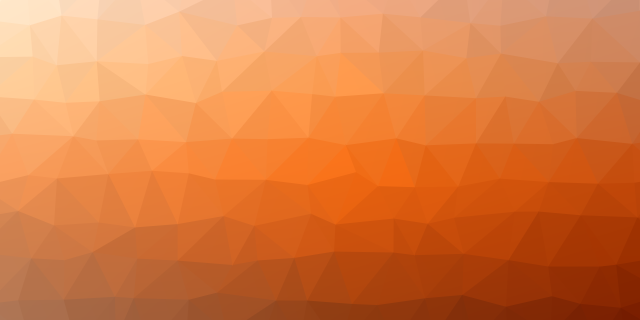
Write a Shadertoy shader that draws this background.

```glsl
// Low-poly mesh of flat triangles shaded from cream through orange to deep rust.

const float CELL = 0.1259;                 // grid step, in canvas heights
const vec2 ORIGIN = vec2(0.073, 0.055);    // first vertex, from the top left
const vec2 JITTER = vec2(0.62, 0.42);      // vertex scatter, in cells
const float SHADE_NOISE = 0.022;           // brightness change per triangle
const float FACET_SLOPE = 0.18;            // gradient left inside a triangle
const float MID_X = 0.55;                  // place of the middle colour column
const vec3 ROW_STOPS = vec3(0.26, 0.55, 0.78);

// Colours by row (top to bottom), each at the left, middle and right
const vec3 CREAM = vec3(1.00, 0.91, 0.80);
const vec3 PEACH = vec3(0.95, 0.67, 0.51);
const vec3 DUSTY_ROSE = vec3(0.80, 0.57, 0.46);
const vec3 APRICOT = vec3(1.00, 0.81, 0.61);
const vec3 TANGERINE = vec3(0.98, 0.59, 0.29);
const vec3 CLAY = vec3(0.78, 0.46, 0.28);
const vec3 MELON = vec3(0.96, 0.60, 0.35);
const vec3 ORANGE = vec3(0.96, 0.42, 0.07);
const vec3 BURNT_ORANGE = vec3(0.77, 0.29, 0.04);
const vec3 TAN = vec3(0.78, 0.49, 0.31);
const vec3 COPPER = vec3(0.79, 0.31, 0.05);
const vec3 RUST = vec3(0.62, 0.19, 0.00);
const vec3 TAUPE = vec3(0.67, 0.46, 0.34);
const vec3 BROWN = vec3(0.56, 0.23, 0.06);
const vec3 MAHOGANY = vec3(0.46, 0.11, 0.00);

vec2 hash2(vec2 p) {
    vec3 q = fract(p.xyx * vec3(0.1031, 0.1030, 0.0973));
    q += dot(q, q.yzx + 33.33);
    return fract((q.xx + q.yz) * q.zy);
}

vec3 ramp(vec3 left, vec3 middle, vec3 right, float x) {
    return x < MID_X ? mix(left, middle, x / MID_X)
                     : mix(middle, right, (x - MID_X) / (1.0 - MID_X));
}

// Smooth colour field; uv runs from the top left to the bottom right
vec3 gradient(vec2 uv) {
    uv = clamp(uv, 0.0, 1.0);
    vec3 color = ramp(CREAM, PEACH, DUSTY_ROSE, uv.x);
    vec4 t = clamp((uv.y - vec4(0.0, ROW_STOPS))
           / (vec4(ROW_STOPS, 1.0) - vec4(0.0, ROW_STOPS)), 0.0, 1.0);
    color = mix(color, ramp(APRICOT, TANGERINE, CLAY, uv.x), t.x);
    color = mix(color, ramp(MELON, ORANGE, BURNT_ORANGE, uv.x), t.y);
    color = mix(color, ramp(TAN, COPPER, RUST, uv.x), t.z);
    return mix(color, ramp(TAUPE, BROWN, MAHOGANY, uv.x), t.w);
}

vec2 gridToUv(vec2 g) {
    return (g * CELL + ORIGIN) * vec2(iResolution.y / iResolution.x, 1.0);
}

vec2 vertex(vec2 id) {
    return id + (hash2(id + 17.0) - 0.5) * JITTER;
}

float edgeDistance(vec2 p, vec2 a, vec2 b) {
    vec2 e = normalize(b - a);
    return e.x * (p.y - a.y) - e.y * (p.x - a.x);
}

// Colour weighted by coverage, with the coverage in w
vec4 facet(vec2 p, vec2 a, vec2 b, vec2 c, float noise, float pixel) {
    float d = min(edgeDistance(p, a, b),
              min(edgeDistance(p, b, c), edgeDistance(p, c, a)));
    float cover = clamp(0.5 + d / pixel, 0.0, 1.0);
    vec2 center = (a + b + c) / 3.0;
    vec3 color = gradient(gridToUv(mix(center, p, FACET_SLOPE)));
    color *= 1.0 + (noise - 0.5) * 2.0 * SHADE_NOISE;
    return vec4(color, 1.0) * cover;
}

void mainImage(out vec4 fragColor, in vec2 fragCoord) {
    vec2 canvas = fragCoord / iResolution.y;
    vec2 p = (vec2(canvas.x, 1.0 - canvas.y) - ORIGIN) / CELL;
    float pixel = 1.0 / (iResolution.y * CELL);
    vec4 sum = vec4(gradient(gridToUv(p)), 1.0) * 0.0001;

    // Nearby quads, each split along its shorter diagonal
    for (int y = -1; y <= 1; y++) {
        for (int x = -1; x <= 1; x++) {
            vec2 id = floor(p) + vec2(x, y);
            vec2 a = vertex(id);
            vec2 b = vertex(id + vec2(1.0, 0.0));
            vec2 c = vertex(id + vec2(1.0, 1.0));
            vec2 d = vertex(id + vec2(0.0, 1.0));
            vec2 noise = hash2(id + 71.0);
            if (distance(a, c) < distance(b, d)) {
                sum += facet(p, a, b, c, noise.x, pixel);
                sum += facet(p, a, c, d, noise.y, pixel);
            } else {
                sum += facet(p, a, b, d, noise.x, pixel);
                sum += facet(p, b, c, d, noise.y, pixel);
            }
        }
    }
    fragColor = vec4(sum.rgb / sum.w, 1.0);
}
```
